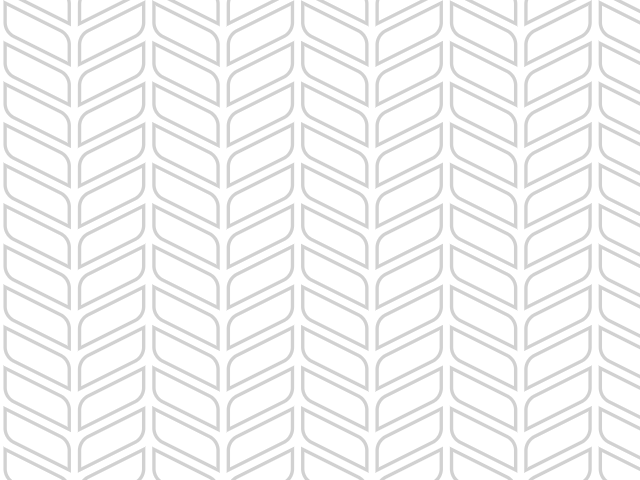
Give the GLSL for this pattern, as a Shadertoy shader.

```glsl
// Herringbone of outlined leaf-like tiles, grey on white, in mirrored columns.
// Each column shears the plane, repeats one slanted tile down it, and strokes
// the inside of a distance field with two rounded and two mitred corners.

// All lengths are fractions of the canvas height.
const vec2  PITCH       = vec2(0.155, 0.08455); // column and row spacing
const float SLOPE       = 0.5;                  // rise of the slanted edges
const float HALF_WIDTH  = 0.0703;               // centre to upright edge
const float HALF_THICK  = 0.0307;               // centre to slanted edge, perpendicular
const float CORNER      = 0.0365;               // outer radius of the blunt corners
const float LINE_WIDTH  = 0.0070;

const vec3 PAPER = vec3(1.0);
const vec3 LINE  = vec3(0.82);

// Fold a coordinate into a cell centred on zero.
float repeatCentred(float x, float period) {
    return x - period * round(x / period);
}

// Distance to the meeting of two edges, given the signed distance to each,
// the cosine between their normals and the fillet radius.
float filletedCorner(vec2 edges, float cosNormals, float radius) {
    vec2 q = edges + radius;
    bool inArc = q.x > cosNormals * q.y && q.y > cosNormals * q.x;
    if (!inArc) return max(edges.x, edges.y);
    float lengthSq = (dot(q, q) - 2.0 * cosNormals * q.x * q.y)
                   / (1.0 - cosNormals * cosNormals);
    return sqrt(lengthSq) - radius;
}

// Slanted tile; x is across, v is the height along the sheared column.
float slantedTile(float x, float v, float slope, vec2 halfSize, float radius) {
    float perpendicular = inversesqrt(1.0 + slope * slope);
    vec2 edges = vec2(abs(x), abs(v) * perpendicular) - halfSize;
    bool blunt = x * v > 0.0;
    return blunt ? filletedCorner(edges, slope * perpendicular, radius)
                 : max(edges.x, edges.y);
}

// Coverage of a line lying just inside the outline.
float innerStroke(float dist, float width, float pixel) {
    float fromMiddle = abs(dist + 0.5 * width) - 0.5 * width;
    return clamp(0.5 - fromMiddle / pixel, 0.0, 1.0);
}

void mainImage(out vec4 fragColor, in vec2 fragCoord) {
    float pixel = 1.0 / iResolution.y;
    vec2 p = fragCoord * pixel;

    // Column cell, mirrored on every second column
    float column = floor(p.x / PITCH.x);
    float x = p.x - (column + 0.5) * PITCH.x;
    x *= 1.0 - 2.0 * mod(column, 2.0);

    // Row cell in the sheared column
    float v = repeatCentred(p.y + SLOPE * x, PITCH.y);

    float dist = slantedTile(x, v, SLOPE, vec2(HALF_WIDTH, HALF_THICK), CORNER);
    float ink = innerStroke(dist, LINE_WIDTH, pixel);
    fragColor = vec4(mix(PAPER, LINE, ink), 1.0);
}
```
